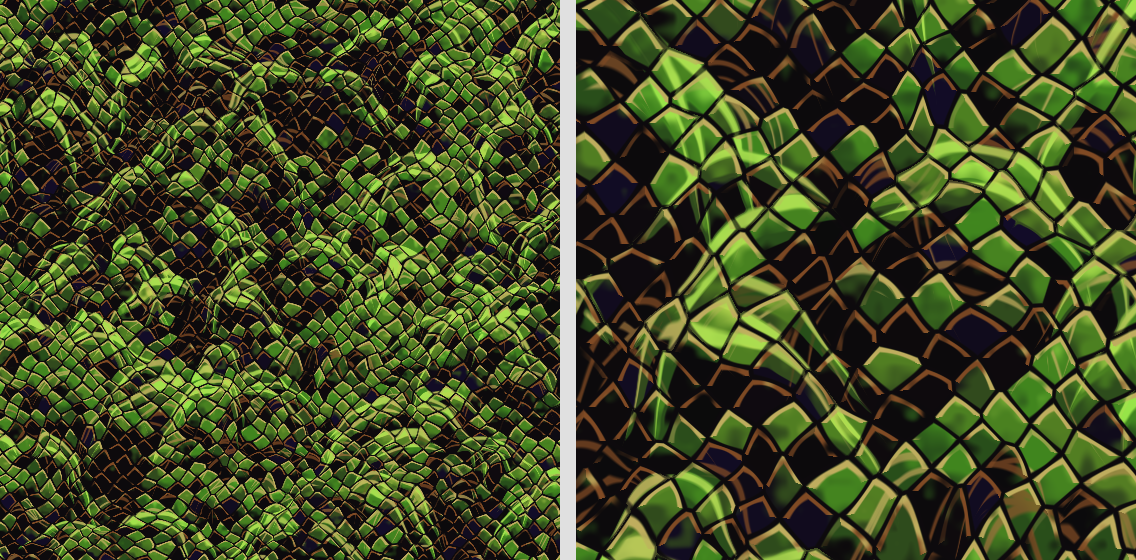
Left: the whole. Right: its middle third, enlarged.
A three.js fragment shader for this texture:

```glsl
varying vec2 vUv;

const vec3 SHADOW = vec3(0.05, 0.04, 0.05);
const vec3 NAVY = vec3(0.06, 0.05, 0.15);
const vec3 MOSS = vec3(0.17, 0.30, 0.11);
const vec3 LEAF = vec3(0.28, 0.51, 0.13);
const vec3 LIME = vec3(0.66, 0.87, 0.31);
const vec3 KHAKI = vec3(0.75, 0.68, 0.37);
const vec3 RUST = vec3(0.50, 0.29, 0.14);

const float TILES = 43.0;
const float PLANT_SPACING = 0.2;
const mat2 DIAGONAL = mat2(0.7071, 0.7071, -0.7071, 0.7071);

struct Tile {
  vec2 id;
  vec2 center;
  vec2 normal;
  float edge;
};

float hash(vec2 p) {
  vec3 q = fract(p.xyx * 0.1031);
  q += dot(q, q.yzx + 33.33);
  return fract((q.x + q.y) * q.z);
}

vec2 hash2(vec2 p) {
  return vec2(hash(p), hash(p + 41.7));
}

float noise(vec2 p) {
  vec2 i = floor(p);
  vec2 f = fract(p);
  f = f * f * (3.0 - 2.0 * f);
  float low = mix(hash(i), hash(i + vec2(1.0, 0.0)), f.x);
  float high = mix(hash(i + vec2(0.0, 1.0)), hash(i + 1.0), f.x);
  return mix(low, high, f.y);
}

vec2 warp(vec2 p, float scale, float amount) {
  vec2 q = p * scale;
  return p + amount * (vec2(noise(q + 3.7), noise(q + 57.1)) - 0.5);
}

// Nearest jittered grid cell, with the distance and direction to its border
Tile findTile(vec2 g, float jitter) {
  Tile tile;
  vec2 second = vec2(0.0);
  float d1 = 9.0;
  float d2 = 9.0;
  for (int y = -1; y <= 1; y++) {
    for (int x = -1; x <= 1; x++) {
      vec2 id = floor(g) + vec2(float(x), float(y));
      vec2 center = id + 0.5 + jitter * (hash2(id) - 0.5);
      float d = distance(g, center);
      if (d < d1) {
        d2 = d1;
        second = tile.center;
        d1 = d;
        tile.center = center;
        tile.id = id;
      } else if (d < d2) {
        d2 = d;
        second = center;
      }
    }
  }
  tile.normal = normalize(second - tile.center);
  tile.edge = 0.5 * (d2 - d1);
  return tile;
}

// One drooping blade: x is its coverage, y its lit upper side
vec2 blade(vec2 p, float side, vec2 seed) {
  float reach = mix(0.10, 0.19, hash(seed));
  float rise = mix(0.08, 0.28, hash(seed + 5.3));
  float drop = rise + mix(0.02, 0.15, hash(seed + 9.1));
  float t = p.x * side / reach;
  float slope = (rise - 2.0 * drop * t) / reach;
  float d = (p.y - t * (rise - drop * t)) / sqrt(1.0 + slope * slope);
  float width = mix(0.010, 0.016, hash(seed + 2.9));
  width *= smoothstep(0.0, 0.3, t) * sqrt(clamp(1.0 - t, 0.0, 1.0));
  float cover = smoothstep(0.0, 0.003, width - abs(d));
  return vec2(cover, smoothstep(0.1, 0.4, d / max(width, 0.0001)));
}

// Plants painted from back to front: coverage, lit side, tone
vec3 plants(vec2 p) {
  vec3 result = vec3(0.0);
  vec2 base = floor(p / PLANT_SPACING);
  for (int y = 1; y >= -1; y--) {
    for (int x = -1; x <= 1; x++) {
      vec2 id = base + vec2(float(x), float(y));
      vec2 root = (id + hash2(id + 13.0)) * PLANT_SPACING;
      for (int k = 0; k < 6; k++) {
        float n = float(k);
        vec2 seed = id * 7.31 + n * vec2(3.17, 11.9);
        vec2 b = blade(p - root, mod(n, 2.0) * 2.0 - 1.0, seed);
        result = mix(result, vec3(1.0, b.y, hash(seed + 21.0)), b.x);
      }
    }
  }
  return result;
}

vec3 foliage(float level, vec3 dark) {
  vec3 color = mix(dark, MOSS, smoothstep(0.1, 0.27, level));
  color = mix(color, LEAF, smoothstep(0.38, 0.58, level));
  return mix(color, LIME, smoothstep(0.64, 0.9, level));
}

void main() {
  vec2 p = warp(warp(vUv, 7.0, 0.03), 24.0, 0.016);
  vec2 g = DIAGONAL * p * TILES;
  Tile tile = findTile(g, 0.34);
  float tone = hash(tile.id + 71.0);
  float tint = hash(tile.id + 133.0);
  float broad = noise(p * 6.0) - 0.5;
  float fleck = noise(vUv * 105.0);

  // Pull the blades toward tile centers for faceted outlines
  vec2 snapped = mix(g, tile.center, 0.2) * DIAGONAL / TILES;
  vec3 plant = plants(snapped);
  vec3 sprig = plants(snapped * 1.6 + 5.0);

  // Tile brightness
  vec2 light = normalize(vec2(-0.35, 1.0));
  float back = 0.6 * smoothstep(0.36, 0.95, tone + 0.9 * broad);
  float front = 0.42 + 0.2 * plant.z + 0.26 * plant.y + 0.5 * (tone - 0.5) + 0.3 * broad;
  float level = mix(back, front, plant.x) + 0.24 * dot(g - tile.center, light);
  level += 0.26 * (fleck - 0.5);
  vec3 color = foliage(level, mix(SHADOW, NAVY, smoothstep(0.75, 1.0, tint)));
  color *= mix(vec3(0.88, 1.03, 0.9), vec3(1.18, 0.96, 1.05), tint);

  // Warm lit borders, thin sprigs and blade crests
  float crest = plant.x * plant.y;
  float vein = sprig.x * sprig.y * (1.0 - 0.6 * plant.x);
  float band = smoothstep(0.025, 0.06, tile.edge) * (1.0 - smoothstep(0.13, 0.18, tile.edge));
  float lit = smoothstep(0.0, 0.35, dot(tile.normal, light));
  lit *= smoothstep(0.1, 0.4, 0.6 * fleck + 0.4 * tint);
  vec3 warm = mix(RUST, KHAKI, smoothstep(0.15, 0.45, level + 0.3 * (fleck - 0.5)));
  color = mix(color, mix(RUST, KHAKI, smoothstep(0.3, 0.7, tone)), 0.75 * vein);
  color = mix(color, mix(KHAKI, LIME, smoothstep(0.1, 0.6, tone)), 0.85 * crest);
  color = mix(color, warm, band * lit * (1.0 - 0.4 * crest));

  // Dark grooves between tiles
  float groove = 1.0 - smoothstep(0.025, 0.075, tile.edge);
  color = mix(color, SHADOW, groove * mix(1.0, 0.65, crest));
  gl_FragColor = vec4(color, 1.0);
}
```
